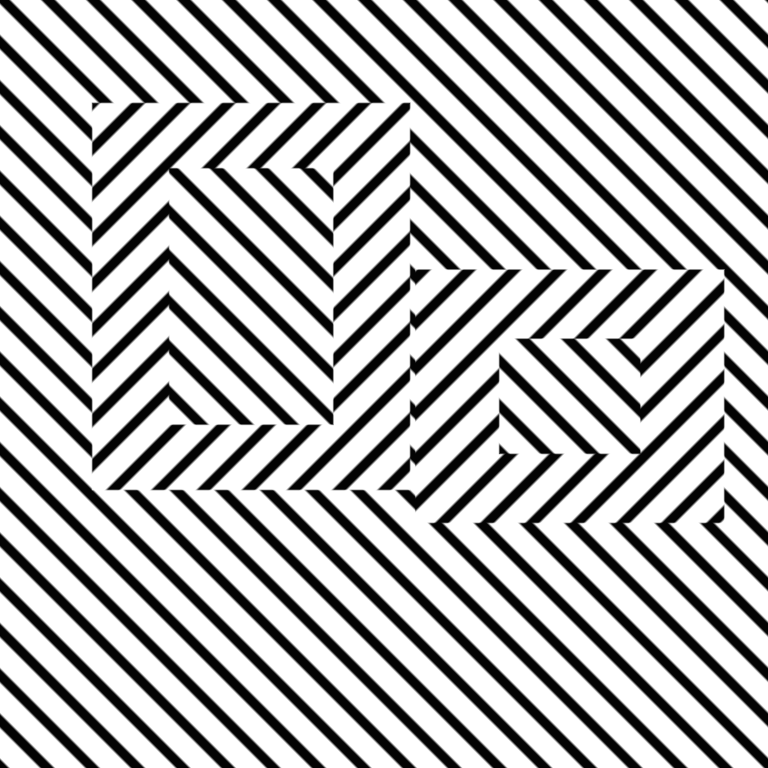
A Shadertoy shader for this pattern:

```glsl
// Diagonal black stripes that change direction inside two rectangular frames.

// Signed distance to an axis-aligned box.
float box(vec2 p, vec2 center, vec2 halfSize) {
    vec2 d = abs(p - center) - halfSize;
    return length(max(d, 0.0)) + min(max(d.x, d.y), 0.0);
}

// Box with a rectangular opening.
float frame(vec2 p, vec2 center, vec2 outer, vec2 inner) {
    return max(box(p, center, outer), -box(p, center, inner));
}

// Ink coverage of evenly spaced stripes along one coordinate.
float stripes(float t) {
    float fromCenter = abs(fract(t / 0.0589 + 0.5) - 0.5);
    return 1.0 - smoothstep(0.105, 0.2, fromCenter);
}

void mainImage(out vec4 fragColor, in vec2 fragCoord) {
    // Unit canvas measured downward from the upper left.
    vec2 p = fragCoord / iResolution.xy;
    p.y = 1.0 - p.y;

    // Two staggered frames.
    float upper = frame(p, vec2(0.327, 0.386), vec2(0.207, 0.252), vec2(0.107, 0.167));
    float lower = frame(p, vec2(0.742, 0.516), vec2(0.201, 0.165), vec2(0.092, 0.075));
    float inside = 1.0 - smoothstep(-0.0015, 0.0015, min(upper, lower));

    // Falling stripes outside, rising stripes inside.
    float falling = stripes(p.x - p.y - 0.004);
    float rising = stripes(p.x + p.y - 0.0195);
    float ink = mix(falling, rising, inside);

    fragColor = vec4(mix(vec3(1.0), vec3(0.01), ink), 1.0);
}
```
